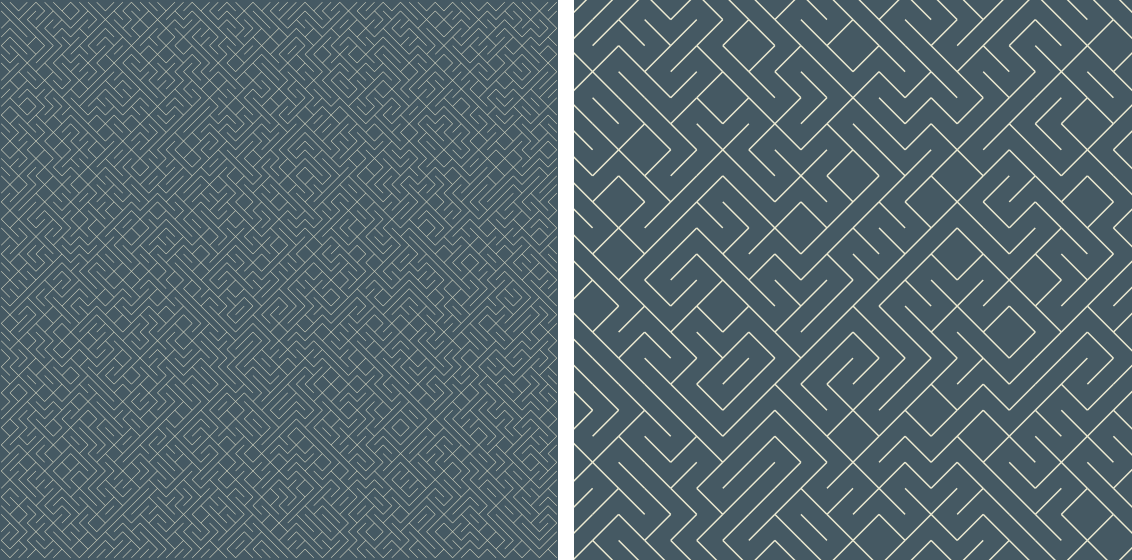
Left: the whole. Right: its middle third, enlarged.
Reproduce this pattern procedurally as a Shadertoy shader.

```glsl
// Maze of thin cream diagonals, one per cell of a square grid, on slate blue.

const float CELLS = 64.0;
const float CELL_SIZE = 0.0155;  // in canvas heights

// Integer hash of a cell, from 0 to 1
float hash(ivec2 cell) {
    uint h = uint(cell.x) * 1597334677u ^ uint(cell.y) * 3812015801u;
    h = (h ^ (h >> 15)) * 2246822519u;
    h = (h ^ (h >> 13)) * 3266489917u;
    return float((h ^ (h >> 16)) & 65535u) / 65536.0;
}

// Share of a diagonally seen pixel lying below an edge at distance d
float edgeCoverage(float d, float pixel) {
    float t = clamp(d / (0.7071 * pixel), -1.0, 1.0);
    return 0.5 + t - 0.5 * t * abs(t);
}

// Share of the pixel inside a band of the given half width
float bandCoverage(float d, float halfWidth, float pixel) {
    return edgeCoverage(d + halfWidth, pixel) - edgeCoverage(d - halfWidth, pixel);
}

void mainImage(out vec4 fragColor, in vec2 fragCoord) {
    vec3 slate = vec3(0.272, 0.350, 0.390);
    vec3 cream = vec3(0.930, 0.920, 0.820);

    // Centred grid, measured in cells
    float pixel = 1.0 / (iResolution.y * CELL_SIZE);
    vec2 p = (fragCoord - 0.5 * iResolution.xy) * pixel + 0.5 * CELLS;
    vec2 home = floor(p);
    vec3 color = slate;

    // Neighbours are included so that strokes meet cleanly at the corners
    for (int y = -1; y <= 1; y++) {
        for (int x = -1; x <= 1; x++) {
            vec2 cell = home + vec2(x, y);
            if (min(cell.x, cell.y) < 0.0 || max(cell.x, cell.y) >= CELLS) continue;

            // Random slant, then distances along and across the stroke
            vec2 q = p - cell - 0.5;
            if (hash(ivec2(cell)) < 0.5) q.x = -q.x;
            float along = (q.x + q.y) * 0.7071;
            float across = (q.x - q.y) * 0.7071;
            float ink = bandCoverage(across, 0.028, pixel)
                      * bandCoverage(along, 0.7071, pixel);
            color = mix(color, cream, ink);
        }
    }
    fragColor = vec4(color, 1.0);
}
```
